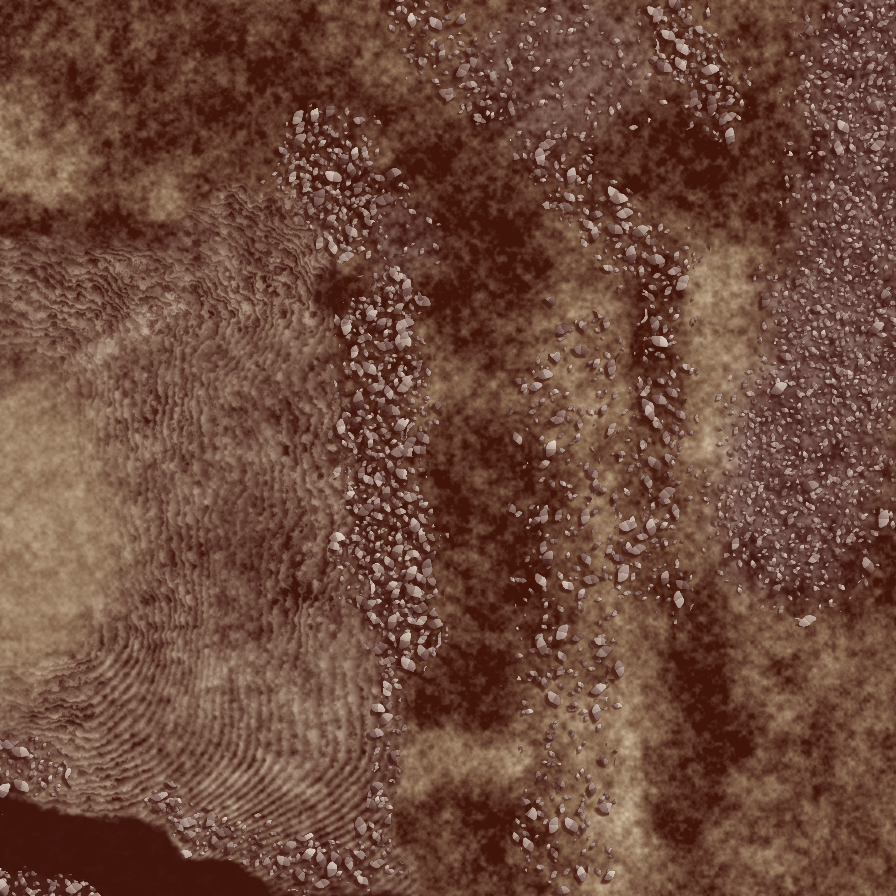
A Shadertoy shader for this texture:

```glsl
// Aerial view of quarry ground: furrowed field, scrub, gravel and bands of broken stone
#define DARK_EARTH vec3(0.26, 0.09, 0.045)
#define PALE_STONE vec3(0.80, 0.72, 0.65)
#define WARM_TINT vec3(0.0, 0.0, -0.045)
#define COOL_TINT vec3(-0.01, 0.0, 0.025)
#define FURROWS 92.0
#define FURROW_DEPTH 0.17
#define GRAIN 0.75
#define WARP 0.075
#define STONE_CELLS 58.0
#define PEBBLE_CELLS 125.0

// Ellipses: center, radius
const vec4 SOIL[6] = vec4[6](
    vec4(.54, .57, .08, .04), vec4(.51, .14, .08, .05), vec4(.67, .11, .06, .15),
    vec4(.81, .58, .05, .17), vec4(.03, .83, .07, .07), vec4(.2, .77, .02, .05));
const vec4 SCRUB[10] = vec4[10](
    vec4(.54, .75, .08, .15), vec4(.56, .42, .09, .14), vec4(.51, .25, .08, .06),
    vec4(.80, .83, .13, .09), vec4(.73, .66, .04, .10), vec4(.77, .17, .05, .17),
    vec4(.24, .91, .20, .12), vec4(.96, .40, .09, .08), vec4(.54, .06, .09, .08),
    vec4(.02, .96, .07, .05));
// Stone bands: both ends, then width and density
const vec4 RUBBLE[9] = vec4[9](
    vec4(.43, .65, .435, .30), vec4(.36, .83, .40, .77), vec4(.44, .28, .43, .03),
    vec4(.62, .82, .74, .69), vec4(.75, .70, .73, .35), vec4(.64, .60, .62, .05),
    vec4(.75, .99, .79, .88), vec4(.46, .99, .54, .90), vec4(.20, .09, .40, .03));
const vec2 SPREAD[9] = vec2[9](
    vec2(.046, 1), vec2(.05, 1), vec2(.02, .5), vec2(.035, .6), vec2(.035, .5),
    vec2(.05, .3), vec2(.04, .7), vec2(.035, .5), vec2(.026, .7));

float hash(vec2 p) {
    return fract(sin(dot(p, vec2(127.1, 311.7))) * 43758.5453);
}

float noise(vec2 p) {
    vec2 i = floor(p), f = fract(p);
    f = f * f * (3.0 - 2.0 * f);
    return mix(mix(hash(i), hash(i + vec2(1, 0)), f.x),
               mix(hash(i + vec2(0, 1)), hash(i + vec2(1, 1)), f.x), f.y);
}

// Layered noise centered on zero
float fbm(vec2 p) {
    float sum = -0.47, amp = 0.42;
    for (int i = 0; i < 5; i++, amp *= 0.58) {
        sum += amp * noise(p);
        p = mat2(1.6, 1.2, -1.2, 1.6) * p + 7.3;
    }
    return sum;
}

// Soft ellipse
float blob(vec2 p, vec4 e) {
    return smoothstep(1.4, 0.55, length((p - e.xy) / e.zw));
}

// Soft line
float band(vec2 p, vec4 ends, float width) {
    vec2 ab = ends.zw - ends.xy, q = p - ends.xy;
    return smoothstep(1.4, 0.5, length(q - ab * clamp(dot(q, ab) / dot(ab, ab), 0.0, 1.0)) / width);
}

// Angular chip with clipped corners
float chip(vec2 q, float radius) {
    q = abs(q + vec2(0.5 * q.y, 0));
    return max(max(q.x, q.y * 1.5), (q.x + q.y) * 0.74) - radius;
}

// Scattered stones: x = cover, y = brightness, z = cast shadow
vec3 stones(vec2 p, float cells, float density, float size) {
    vec2 g = p * cells, id = floor(g);
    float aa = 0.7 * cells / iResolution.y;
    vec3 result = vec3(0);
    for (int k = 0; k < 9; k++) {
        vec2 cell = id + vec2(k % 3 - 1, k / 3 - 1);
        if (hash(cell + cells) >= density) continue;
        float turn = 6.283 * hash(cell + 5.1);
        vec2 q = g - cell - vec2(hash(cell + 11.3), hash(cell + 23.9));
        mat2 rot = mat2(cos(turn), sin(turn), -sin(turn), cos(turn));
        float radius = size * mix(0.4, 1.0, hash(cell + 31.7));
        float cover = smoothstep(aa, -aa, chip(rot * q, radius));
        float light = 0.26 + 0.45 * hash(cell + 47.0) + 0.25 * step(0.0, (rot * q).x)
                    + dot(q, vec2(0.3, 0.4));
        result.z = max(result.z, smoothstep(0.15, -0.1, chip(rot * (q + 0.21), radius)));
        result.y = mix(result.y, light, cover);
        result.x = max(result.x, cover);
    }
    return result;
}

void mainImage(out vec4 fragColor, in vec2 fragCoord) {
    vec2 p = fragCoord / iResolution.xy;
    vec2 w = p + WARP * vec2(fbm(p * 13.0), fbm(p * 13.0 + 40.0));
    float mottle = fbm(p * 24.0), fine = fbm(p * 100.0 + 9.0);

    // Pale soil, dark scrub and stone density
    float soil = 0.0, scrub = 0.0, rubble = smoothstep(0.01, -0.01, w.y - 0.03 + 0.3 * w.x);
    for (int i = 0; i < 6; i++) soil = max(soil, blob(w, SOIL[i]));
    for (int i = 0; i < 10; i++) scrub = max(scrub, blob(w, SCRUB[i]) * (i < 6 ? 1.0 : 0.75));
    for (int i = 0; i < 9; i++) rubble = max(rubble, band(w, RUBBLE[i], SPREAD[i].x) * SPREAD[i].y);
    rubble = max(rubble, 0.6 * blob(w, vec4(.02, .14, .05, .03)));
    soil = max(soil, 0.6 * band(w, vec4(.65, .63, .67, .3), 0.045));
    float tone = mix(mix(0.33, 0.6, soil), 0.1, scrub) + mottle * 0.65;

    // Grey gravel
    float gravel = max(band(w, vec4(.98, .98, .95, .65), 0.075),
                       band(w, vec4(.95, .65, .88, .42), 0.085));
    float grey = max(gravel, 0.7 * blob(w, vec4(.63, .92, .1, .09)));
    grey = max(grey, 0.8 * blob(w, vec4(.45, .72, .04, .04)));
    tone = mix(tone, 0.28 + 0.3 * mottle, grey * 0.8);

    // Field with furrows wrapping round a bare patch
    vec2 edge = vec2(mix(0.45, 0.37, smoothstep(0.2, 0.7, p.y)), 0.73 + 0.05 * smoothstep(0.18, 0.28, p.x));
    float field = smoothstep(0.02, -0.01, max(w.x - edge.x, w.y - edge.y));
    vec2 bend = 0.07 * vec2(noise(p * 7.0), noise(p * 7.0 + 20.0)) + 0.018 * noise(p * 28.0) + 0.02 * fine;
    float ring = length(max(abs(p + bend - vec2(0.03, 0.48)) - vec2(0.08, 0.16), 0.0) * vec2(1, 1.25));
    float bare = blob(w, vec4(.03, .41, .11, .17));
    float ground = 0.36 + 0.45 * mottle + 0.1 * blob(w, vec4(.24, .16, .18, .11))
                 - 0.1 * blob(w, vec4(.28, .37, .06, .1));
    ground = mix(ground, 0.66 + 0.25 * mottle, bare);
    ground = mix(ground, 0.62, 0.8 * band(p, vec4(.1, .6, .19, .655), 0.014));
    ground += sin(6.283 * FURROWS * ring) * smoothstep(0.0, 0.02, ring)
            * FURROW_DEPTH * (1.0 - bare) * (0.2 + noise(p * 15.0));
    tone = mix(tone, ground, field);

    // Shaded banks and the pit in the lower left corner
    tone = mix(tone, 0.03, 0.8 * band(w, vec4(0, .75, .18, .73), 0.018));
    tone = mix(tone, 0.02, band(w, vec4(.37, .69, .41, .63), 0.024));
    float pit = smoothstep(0.006, -0.006, w.y - 0.115 + 0.29 * w.x);
    tone = mix(mix(tone, -0.02, pit), 0.07, rubble * rubble * 0.8);

    // Grain, pebbles, then larger stones with shadows
    tone += GRAIN * (fine + 0.3 * noise(p * 230.0) - 0.15) * (1.0 - 0.9 * pit) * (1.0 - 0.4 * bare);
    vec3 pebble = stones(p, PEBBLE_CELLS, max(gravel * (0.85 + mottle), max(rubble * 0.9, grey * 0.3)), 0.55);
    vec3 stone = stones(p, STONE_CELLS, max(rubble, gravel * 0.12), 0.52);
    tone = mix(mix(tone, 0.08, pebble.z * 0.6), pebble.y, pebble.x);
    tone = mix(mix(tone, 0.0, stone.z * 0.75), stone.y + 0.4 * fine, stone.x);

    // Warm soil, cool stone
    float cool = max(max(grey, 0.45 * field * (1.0 - bare)), max(stone.x, pebble.x));
    vec3 color = mix(DARK_EARTH, PALE_STONE, clamp(tone, -0.02, 1.15));
    color += mix(WARM_TINT * smoothstep(0.1, 0.6, tone), COOL_TINT, cool);
    fragColor = vec4(clamp(color, 0.0, 1.0), 1);
}
```
